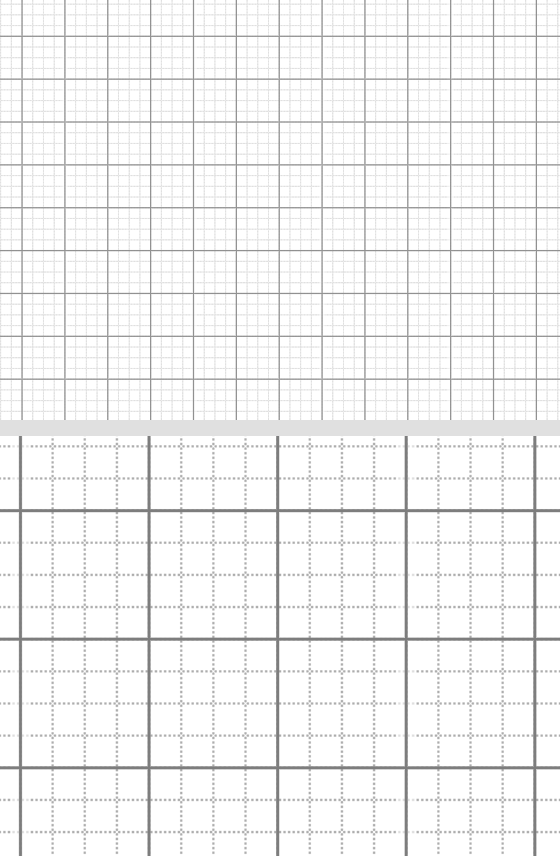
Top, the full canvas; bottom, a detail of the centre.
A Shadertoy shader for this pattern:

```glsl
// Graph paper: solid grey square grid with four dotted subdivisions per cell.

// Lengths are fractions of the canvas height.
const float CELL = 0.10205;                  // spacing of solid lines
const vec2  ORIGIN = vec2(0.0525, 0.0972);   // one crossing of solid lines
const float SUBDIVISIONS = 4.0;
const float DOTS_PER_STEP = 7.0;             // dots between dotted lines
const float DOT_DUTY = 0.52;                 // inked part of each dot period
const float MAJOR_WIDTH = 0.0024;
const float MINOR_WIDTH = 0.0018;
const float SOFTNESS = 1.25;                 // filter width in output samples
const float GAP_EVERY = 3.0;                 // cells between faded crossings
const float GAP_RADIUS = 0.07;               // in cells
const float GAP_FADE = 0.6;

const vec3 PAPER = vec3(1.0);
const vec3 MAJOR_INK = vec3(0.49);
const vec3 MINOR_INK = vec3(0.68);

// Integral of a unit-period stripe centred on each half-integer.
vec2 stripeIntegral(vec2 x, float duty) {
    return floor(x) * duty + clamp(fract(x) - 0.5 * (1.0 - duty), 0.0, duty);
}

// Box-filtered coverage of those stripes.
vec2 stripes(vec2 x, float duty, float blur) {
    return (stripeIntegral(x + 0.5 * blur, duty)
          - stripeIntegral(x - 0.5 * blur, duty)) / blur;
}

void mainImage(out vec4 fragColor, in vec2 fragCoord) {
    vec2 cell = (fragCoord / iResolution.y - ORIGIN) / CELL;
    vec2 steps = cell * SUBDIVISIONS;
    float blur = SOFTNESS / (iResolution.y * CELL);

    // Grid lines: x holds the vertical set, y the horizontal set.
    vec2 major = stripes(cell + 0.5, MAJOR_WIDTH / CELL, blur);
    vec2 minor = stripes(steps + 0.5, MINOR_WIDTH * SUBDIVISIONS / CELL,
                         blur * SUBDIVISIONS);

    // Break each fine line into dots, leaving its crossings open.
    vec2 dots = stripes(steps * DOTS_PER_STEP, DOT_DUTY,
                        blur * SUBDIVISIONS * DOTS_PER_STEP);
    minor *= dots.yx;

    // Fade horizontal dots beside every third solid vertical.
    float gapDistance = abs(mod(cell.x - 1.0 + 0.5 * GAP_EVERY, GAP_EVERY)
                            - 0.5 * GAP_EVERY);
    float gap = 1.0 - smoothstep(GAP_RADIUS - blur, GAP_RADIUS + blur, gapDistance);
    minor.y *= 1.0 - GAP_FADE * gap;

    // Ink the dotted grid, then the solid grid over it.
    vec3 color = mix(PAPER, MINOR_INK, max(minor.x, minor.y));
    color = mix(color, MAJOR_INK, max(major.x, major.y));
    fragColor = vec4(color, 1.0);
}
```
